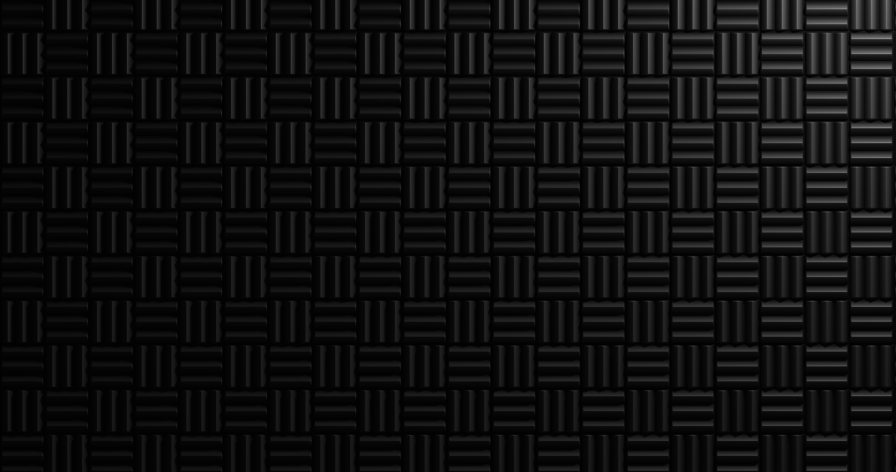
This pattern is drawn by a Shadertoy shader. Its source:

```glsl
// Wedge relief: tiles alternate between vertical and horizontal ridges
float foamHeight(vec2 p) {
    vec2 cell = floor(p), local = p - cell;
    bool upright = mod(cell.x + cell.y, 2.0) < 0.5;
    float across = upright ? local.x : local.y;
    float ridge = 2.0 * fract(across * 3.0) - 1.0;
    float wedge = max(1.08 - sqrt(ridge * ridge + 0.012), 0.0);
    vec2 border = min(local, 1.0 - local);
    return 0.2 * wedge * smoothstep(0.0, 0.05, min(border.x, border.y));
}

vec3 foamNormal(vec2 p) {
    vec2 e = vec2(0.01, 0.0);
    float dx = foamHeight(p + e.xy) - foamHeight(p - e.xy);
    float dy = foamHeight(p + e.yx) - foamHeight(p - e.yx);
    return normalize(vec3(-dx, -dy, 2.0 * e.x));
}

// Marches across the relief towards the light
float softShadow(vec2 p, float height, vec3 toLight) {
    float run = length(toLight.xy);
    vec2 heading = toLight.xy / run;
    float slope = toLight.z / run;
    float lit = 1.0;
    for (int i = 1; i <= 18; i++) {
        float t = 0.032 * float(i);
        float clearance = height + slope * t - foamHeight(p + heading * t);
        lit = min(lit, smoothstep(-0.06, 0.012, clearance));
    }
    return lit;
}

float shade(vec2 p) {
    float height = foamHeight(p);
    vec3 normal = foamNormal(p);

    // Low lamp beyond the upper right corner
    vec3 toLight = vec3(21.0, 2.5, 5.0) - vec3(p, height);
    float reach = length(toLight);
    vec3 light = toLight / reach;
    float diffuse = max(dot(normal, light), 0.0);
    float gloss = pow(max(dot(normal, normalize(light + vec3(0, 0, 1))), 0.0), 30.0);
    float lamp = softShadow(p, height, toLight) / (reach + 1.0);

    // Faces brighten towards the crest, which carries a thin highlight
    float rise = smoothstep(0.02, 0.19, height);
    float crest = smoothstep(0.14, 0.19, height);
    float direct = lamp * (diffuse * mix(0.7, 2.2, rise) + gloss * (0.6 + 1.6 * crest));

    // Soft glow near the lamp, faint fill elsewhere
    float fill = 0.006 + height * (0.07 + 1.9 * exp(-reach / 5.0));
    return fill + direct;
}

void mainImage(out vec4 fragColor, in vec2 fragCoord) {
    // Supersampled on a 3x3 grid, in units of one tile
    float total = 0.0;
    for (int j = 0; j < 3; j++) {
        for (int i = 0; i < 3; i++) {
            vec2 jitter = (vec2(i, j) - 1.0) / 3.0;
            vec2 fromTop = fragCoord + jitter - vec2(0.0, iResolution.y);
            total += shade(fromTop / iResolution.x * 20.05 - vec2(0.0, 0.297));
        }
    }
    fragColor = vec4(vec3(total / 9.0), 1.0);
}
```
